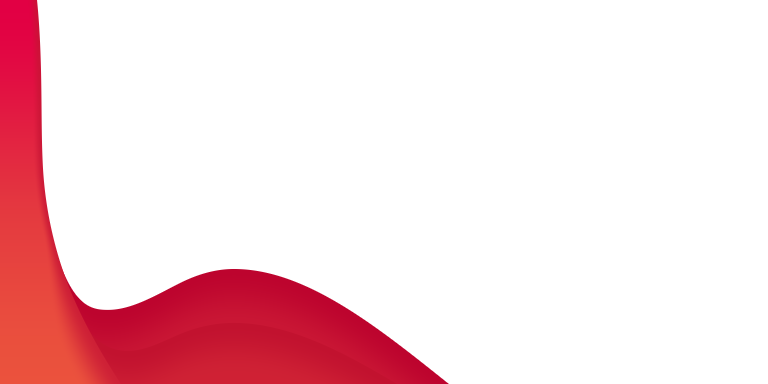
A Shadertoy shader for this background:

```glsl
// A crimson wave sweeping along the lower left of a white sheet, with a fainter
// fold inside it and a glowing red ribbon down the left side. Every outline is
// a smooth cubic curve through a few knots, filled with soft gradients.

// Cubic Hermite curve; each knot holds position, value and slope.
float curve(vec3 knots[5], float x) {
    float value = knots[0].y;
    for (int i = 0; i < 4; i++) {
        vec3 a = knots[i], b = knots[i + 1];
        if (x < a.x) break;
        float span = b.x - a.x;
        float t = min((x - a.x) / span, 1.0);
        float s = 1.0 - t;
        value = a.y * s * s * (1.0 + 2.0 * t) + b.y * t * t * (3.0 - 2.0 * t)
              + span * t * s * (a.z * s - b.z * t);
    }
    // Straight continuation past the last knot
    return value + knots[4].z * max(x - knots[4].x, 0.0);
}

// Antialiased coverage, positive depth being inside.
float coverage(float depth) {
    float width = length(vec2(dFdx(depth), dFdy(depth)));
    return clamp(0.5 + depth / max(width, 1e-5), 0.0, 1.0);
}

void mainImage(out vec4 fragColor, in vec2 fragCoord) {
    // Height is one unit
    vec2 p = fragCoord / iResolution.y;

    // Depth below each wave, and left of the ribbon edge
    float wave = curve(vec3[5](
        vec3(0.151, 0.328, -2.9), vec3(0.281, 0.193, 0.0),
        vec3(0.469, 0.263, 0.5), vec3(0.609, 0.2995, 0.0),
        vec3(1.169, 0.0, -0.8)), p.x) - p.y;
    float fold = curve(vec3[5](
        vec3(0.219, 0.154, -1.4), vec3(0.333, 0.086, 0.0),
        vec3(0.469, 0.130, 0.42), vec3(0.609, 0.159, 0.0),
        vec3(1.042, -0.005, -0.6)), p.x) - p.y;
    float ribbon = curve(vec3[5](
        vec3(0.0, 0.315, -0.65), vec3(0.310, 0.159, -0.32),
        vec3(0.570, 0.1115, -0.05), vec3(0.740, 0.108, -0.01),
        vec3(1.0, 0.0964, -0.1)), p.y) - p.x;

    vec3 color = vec3(1.0);

    // Crimson wave, lighter with depth
    vec3 crimson = mix(vec3(0.74, 0.015, 0.18), vec3(0.79, 0.09, 0.205),
                       smoothstep(0.0, 0.15, wave));
    // Inner fold, shaded under its crest
    vec3 foldColor = mix(vec3(0.76, 0.07, 0.185), vec3(0.81, 0.13, 0.205),
                         smoothstep(0.0, 0.13, fold));
    crimson = mix(crimson, foldColor, coverage(fold));
    color = mix(color, crimson, coverage(wave));

    // Ribbon from rose at the top to orange at the bottom
    vec3 glow = mix(vec3(0.92, 0.32, 0.24), vec3(0.89, 0.21, 0.25),
                    smoothstep(0.0, 0.6, p.y));
    glow = mix(glow, vec3(0.885, 0.0, 0.265), smoothstep(0.4, 1.0, p.y));
    // Shadow along its outer edge, widening downward
    float shadowWidth = mix(0.11, 0.025, smoothstep(0.0, 0.4, p.y));
    float shadow = 1.0 - smoothstep(0.0, shadowWidth, ribbon);
    glow = mix(glow, vec3(0.78, 0.08, 0.205), 0.8 * shadow);
    color = mix(color, glow, coverage(ribbon));

    fragColor = vec4(color, 1.0);
}
```
